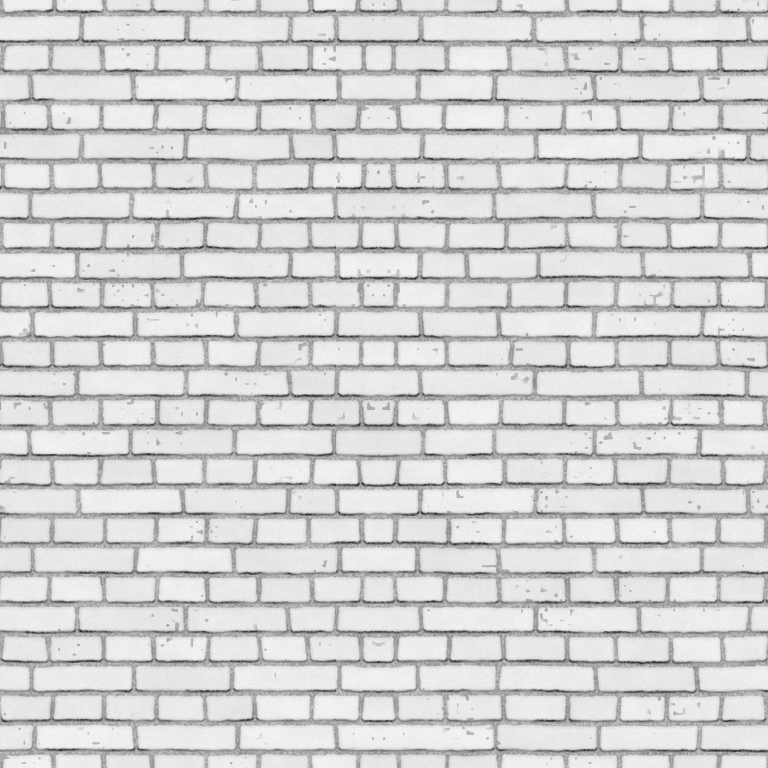
A Shadertoy shader for this texture:

```glsl
const float COURSES = 26.0;       // brick rows over the canvas height
const float COURSE_SHIFT = 0.474; // height of the cut top course
const float MIRROR_AXIS = 0.493;  // wall is symmetric around this x
const float MIRROR_REACH = 0.056;
const vec2 HALF_JOINT = vec2(0.072, 0.092); // in course heights
const float CORNER = 0.10;
const float EDGE_WOBBLE = 0.075;
const float JOINT_JITTER = 0.008;
const float JOINT_TILT = 0.007;
const float BRICK_TONE = 0.920;
const float MORTAR_TONE = 0.675;
const float SHADOW_TONE = 0.20;

// Upright joints as x: header course, then two stretcher courses
const int HEADER_START = 0;
const int STRETCHER_A_START = 15;
const int STRETCHER_B_START = 24;
const int JOINT_COUNT = 32;
const int LOOSE_JOINT = 10;      // wanders more than the others
const int OPTIONAL_JOINT_A = 20; // left out in some courses
const int OPTIONAL_JOINT_B = 28;
const float JOINTS[JOINT_COUNT] = float[JOINT_COUNT](
    0.0, 0.067, 0.134, 0.201, 0.268, 0.335, 0.404, 0.470,
    0.516, 0.582, 0.660, 0.738, 0.805, 0.872, 0.939,
    0.104, 0.241, 0.378, 0.437, 0.549, 0.608, 0.699, 0.836, 0.973,
    0.041, 0.173, 0.306, 0.439, 0.547, 0.646, 0.777, 0.911);

float hash(vec2 p) {
    vec3 q = fract(p.xyx * 0.1031);
    q += dot(q, q.yzx + 33.33);
    return fract((q.x + q.y) * q.z);
}

float noise(vec2 p) {
    vec2 cell = floor(p), f = fract(p);
    f = f * f * (3.0 - 2.0 * f);
    return mix(mix(hash(cell), hash(cell + vec2(1, 0)), f.x),
               mix(hash(cell + vec2(0, 1)), hash(cell + vec2(1, 1)), f.x), f.y);
}

float fbm(vec2 p) {
    float sum = 0.0, weight = 0.5;
    for (int i = 0; i < 4; i++) {
        sum += weight * noise(p);
        p = p * 2.1 + 17.3;
        weight *= 0.5;
    }
    return sum / 0.9375;
}

// Distances to the nearest joint on the left and right, and a brick id
vec3 findBrick(float x, float course, float height) {
    bool header = mod(course, 2.0) > 0.5;
    bool typeA = mod(course, 4.0) < 0.5 && course < COURSES - 2.5;
    int first = header ? HEADER_START : typeA ? STRETCHER_A_START : STRETCHER_B_START;
    int last = header ? STRETCHER_A_START : typeA ? STRETCHER_B_START : JOINT_COUNT;
    bool skipOptional = hash(vec2(course, 71.0)) < 0.35;
    vec3 brick = vec3(1.0, 1.0, 0.0);
    for (int i = first; i < last; i++) {
        if (skipOptional && (i == OPTIONAL_JOINT_A || i == OPTIONAL_JOINT_B)) continue;
        float offset = JOINTS[i] - MIRROR_AXIS;
        float seed = floor(abs(offset) * 1000.0 + 0.5);
        float jitter = (hash(vec2(seed, course)) - 0.5) * JOINT_JITTER;
        float tilt = (hash(vec2(seed, course + 50.0)) - 0.5) * JOINT_TILT;
        if (i == LOOSE_JOINT) jitter *= 3.0;
        float joint = JOINTS[i] + sign(offset) * (jitter + tilt * height);
        float toLeft = fract(x - joint);
        if (toLeft < brick.x) brick.xz = vec2(toLeft, float(i));
        brick.y = min(brick.y, 1.0 - toLeft);
    }
    return brick;
}

void mainImage(out vec4 fragColor, in vec2 fragCoord) {
    vec2 uv = fragCoord / iResolution.xy;
    float pixel = COURSES / iResolution.y;

    // Grain coordinates, folded around the mirror axis
    float fromAxis = abs(uv.x - MIRROR_AXIS);
    float foldedX = fromAxis < MIRROR_REACH ? MIRROR_AXIS + fromAxis : uv.x;
    vec2 grainPos = vec2(foldedX, uv.y) * COURSES;
    float grain = noise(grainPos * 19.0 + 5.0) - 0.5;
    float cloud = fbm(grainPos * vec2(1.1, 1.6)) - 0.5;

    // Course and brick, measured in course heights; y points down
    float level = (1.0 - uv.y) * COURSES - COURSE_SHIFT;
    level += (noise(grainPos * vec2(0.7, 0.3)) - 0.5) * 0.06;
    float course = mod(floor(level), COURSES);
    float height = fract(level) - 0.5;
    vec3 brick = findBrick(uv.x, course, height);

    // Rounded, worn brick outline
    vec2 center = vec2(brick.x - brick.y, 0.0) * 0.5 * COURSES + vec2(0.0, height);
    vec2 halfSize = vec2((brick.x + brick.y) * 0.5 * COURSES, 0.5) - HALF_JOINT;
    vec2 q = abs(center) - halfSize + CORNER;
    float dist = length(max(q, 0.0)) + min(max(q.x, q.y), 0.0) - CORNER;
    dist += (fbm(grainPos * 3.5) - 0.5) * EDGE_WOBBLE;
    float cover = 1.0 - smoothstep(-0.5 * pixel - 0.015, 0.5 * pixel + 0.015, dist);

    // Painted face with mild stains and rare pits
    float id = hash(vec2(brick.z + 3.0, course + 9.0));
    float face = BRICK_TONE + (id - 0.5) * 0.035 + cloud * 0.045 + grain * 0.025;
    face -= 0.05 * smoothstep(-0.14, 0.0, dist);
    face -= 0.22 * smoothstep(0.80, 0.92, noise(grainPos * 6.0 + 40.0))
          * smoothstep(0.62, 0.78, noise(grainPos * 0.9 + 11.0));

    // Sandy mortar, then broken shadow lines under and beside bricks
    float mortar = MORTAR_TONE + grain * 0.20 + cloud * 0.12;
    float tone = mix(mortar, face, cover);
    float line = exp(-pow((dist - 0.02) / (0.035 + 0.3 * pixel), 2.0));
    float under = smoothstep(0.27, 0.40, height);
    float beside = 0.22 * smoothstep(0.1, 0.0, halfSize.x - abs(center.x));
    float broken = smoothstep(0.25, 0.75, fbm(grainPos * vec2(1.3, 2.0) + 80.0));
    float shadow = line * max(under * (0.2 + 0.8 * broken), beside * broken);
    tone = mix(tone, SHADOW_TONE, clamp(shadow * (0.85 + grain * 0.8), 0.0, 1.0));

    fragColor = vec4(vec3(clamp(tone, 0.0, 1.0)), 1.0);
}
```
